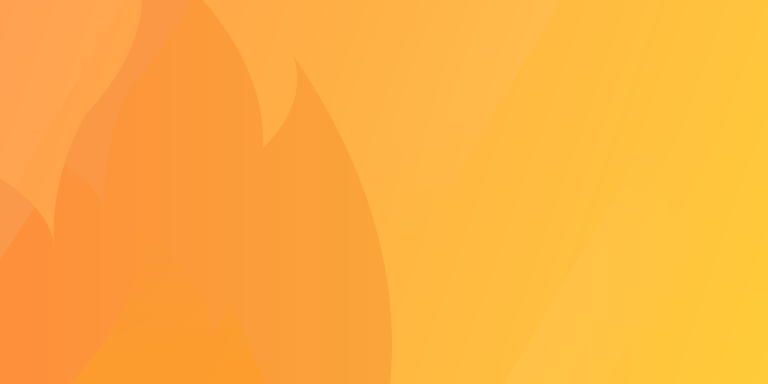
Reproduce this background procedurally as a Shadertoy shader.

```glsl
// Layered translucent flames over a warm orange-to-yellow gradient with slanted sheens.
// Each outline gives x as a quadratic in y; min and max join the outlines into
// flame tongues. Units are percent of the canvas height, with y measured downward.

// x at height y on the quadratic passing through points a, b and c
float arc(float y, vec2 a, vec2 b, vec2 c) {
    float slopeAB = (b.x - a.x) / (b.y - a.y);
    float slopeBC = (c.x - b.x) / (c.y - b.y);
    float bend = (slopeBC - slopeAB) / (c.y - a.y);
    return a.x + (y - a.y) * (slopeAB + bend * (y - b.y));
}

// Signed distance to a tongue with a notch cut between two of its edges
float tongue(float x, float right, float notchLeft, float notchRight) {
    return max(x - right, min(x - notchLeft, notchRight - x));
}

// Smooth coverage of the inside of a shape
float fill(float d) {
    float w = 75.0 / iResolution.y;
    return smoothstep(w, -w, d);
}

// Gradient with three slanted bands that fade away from their sharp edges
vec3 background(vec2 p) {
    float t = (p.x + 0.35 * p.y) / 235.0;
    vec3 color = mix(vec3(1.0, 0.62, 0.30), vec3(1.0, 0.797, 0.225), t);
    float slant = p.x + 0.59 * p.y;

    float leftSheen = fill(slant - 32.5);
    float middleSheen = fill(slant - 146.0) * smoothstep(95.0, 146.0, slant)
                      * smoothstep(68.0, 10.0, p.y);
    float rightSheen = fill(190.3 - slant) * smoothstep(230.0, 190.0, slant)
                     * smoothstep(30.0, 85.0, p.y);
    color += leftSheen * vec3(0.0, 0.01, 0.02);
    color += middleSheen * vec3(0.0, 0.006, 0.04);
    color += rightSheen * vec3(0.0, 0.012, 0.04);
    return color;
}

void mainImage(out vec4 fragColor, in vec2 fragCoord) {
    vec2 p = 100.0 * vec2(fragCoord.x, iResolution.y - fragCoord.y) / iResolution.y;
    float x = p.x, y = p.y;
    vec3 color = background(p);

    // Large flame: right side and its notch
    float right = arc(y, vec2(76.3, 14.3), vec2(95.2, 50.8), vec2(101.6, 100.0));
    float notchLeft = arc(min(y, 38.5), vec2(52.9, 0.0), vec2(65.1, 19.5), vec2(68.5, 38.5));
    float notchRight = arc(max(y, 14.3), vec2(76.3, 14.3), vec2(74.4, 31.0), vec2(68.5, 38.5));
    float body = tongue(x, right, notchLeft, notchRight);

    // Large flame: S-shaped left side, meeting a low tongue at the canvas edge
    float left = y < 30.0
        ? arc(y, vec2(37.0, 0.0), vec2(31.2, 18.2), vec2(22.1, 30.0))
        : arc(min(y, 64.6), vec2(22.1, 30.0), vec2(15.6, 46.9), vec2(14.1, 64.6));
    float lowTongue = arc(min(y, 64.6), vec2(0.0, 46.4), vec2(9.1, 53.9), vec2(14.1, 64.6))
                    + 2.0 * max(y - 64.6, 0.0);
    body = max(body, min(left - x, x - lowTongue));
    vec3 flame = mix(vec3(0.995, 0.56, 0.23), vec3(0.98, 0.645, 0.225), x / 100.0);

    // Paler ribbon between the outer and inner left sides
    float innerLeft = y < 24.7
        ? arc(y, vec2(49.7, 0.0), vec2(41.7, 13.0), vec2(32.5, 24.7))
        : arc(min(y, 57.8), vec2(32.5, 24.7), vec2(28.4, 39.0), vec2(27.3, 57.8));
    float smallTongue = arc(min(y, 57.8), vec2(16.1, 42.4), vec2(23.4, 48.2), vec2(27.3, 57.8))
                      + 2.0 * max(y - 57.8, 0.0);
    float ribbon = max(x - innerLeft, smallTongue - x);
    flame = mix(flame, vec3(0.985, 0.597, 0.27), fill(ribbon));

    // Pale corner of the low tongue
    float corner = max(x - lowTongue, x - 0.66 * (67.7 - y));
    flame = mix(flame, vec3(0.985, 0.60, 0.29), fill(corner));

    // Golden inner flame, stronger toward the bottom
    float goldLeft = arc(y, vec2(36.5, 60.4), vec2(35.0, 72.0), vec2(18.2, 100.0));
    float goldRight = arc(y, vec2(59.4, 77.6), vec2(63.8, 87.2), vec2(69.0, 100.0));
    float goldNotchLeft = arc(min(y, 87.2), vec2(36.5, 60.4), vec2(49.0, 71.5), vec2(54.7, 87.2));
    float goldNotchRight = arc(max(y, 77.6), vec2(59.4, 77.6), vec2(58.5, 82.0), vec2(54.7, 87.2));
    float gold = max(goldLeft - x, tongue(x, goldRight, goldNotchLeft, goldNotchRight));
    float goldStrength = mix(0.15, 0.85, smoothstep(60.0, 100.0, y));
    flame = mix(flame, vec3(0.99, 0.615, 0.17), fill(gold) * goldStrength);

    color = mix(color, flame, fill(body));
    fragColor = vec4(color, 1.0);
}
```
